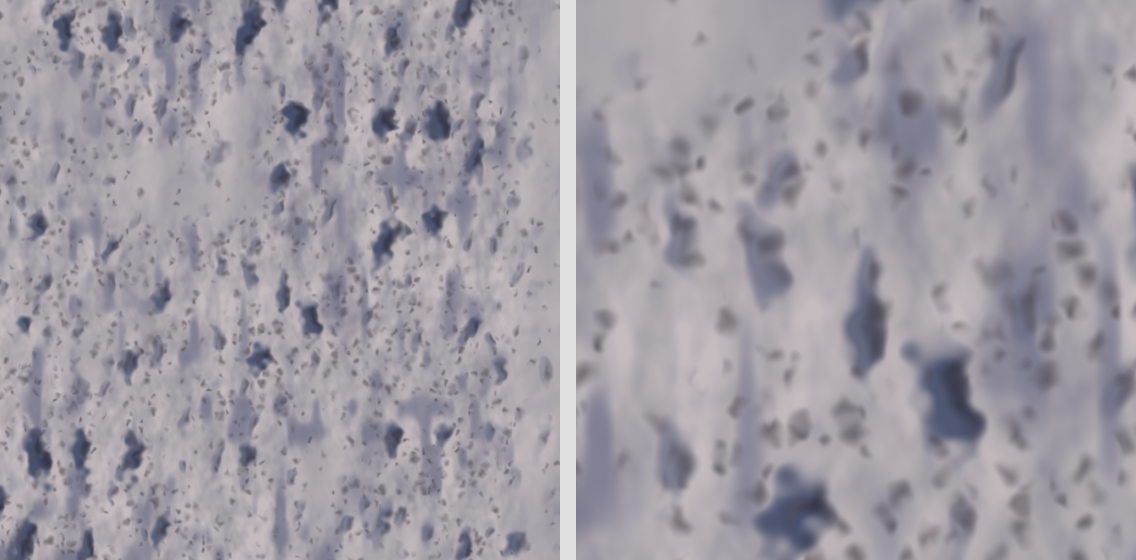
Left, the full canvas; right, a detail of the centre.
This texture is drawn by a Shadertoy shader. Its source:

```glsl
// Pale rough plaster with vertical streaks, soft clustered specks and blue shadowed pits.

vec2 hash2(vec2 p) {
    vec3 q = fract(p.xyx * vec3(0.1031, 0.1030, 0.0973));
    q += dot(q, q.yzx + 33.33);
    return fract((q.xx + q.yz) * q.zy);
}

float noise(vec2 p) {
    vec2 i = floor(p), f = fract(p);
    f = f * f * (3.0 - 2.0 * f);
    float low = mix(hash2(i).x, hash2(i + vec2(1, 0)).x, f.x);
    float high = mix(hash2(i + vec2(0, 1)).x, hash2(i + vec2(1, 1)).x, f.x);
    return mix(low, high, f.y);
}

float fbm(vec2 p) {
    return 0.5 * noise(p) + 0.3 * noise(p * 2.03 + 17.0) + 0.2 * noise(p * 3.9 + 41.0);
}

// Scattered leaning hollows: x = depth, y = dark right rim, z = lit lower right lip
vec3 pits(vec2 p, vec2 grid, float size, float share) {
    vec3 result = vec3(0);
    vec2 wobble = vec2(noise(p * 70.0), noise(p * 70.0 + 80.0)) - 0.5;
    for (int y = -1; y <= 1; y++)
    for (int x = -1; x <= 1; x++) {
        vec2 cell = floor(p * grid) + vec2(x, y);
        vec2 place = hash2(cell + 11.0 + grid);
        vec2 kind = hash2(cell + 57.0 + grid);
        vec2 shape = hash2(cell + 93.0 + grid);
        if (kind.x > share) continue;
        vec2 d = p - (cell + 0.1 + 0.8 * place) / grid;
        d.x -= d.y * (shape.x * 0.6 - 0.2);
        d /= size * mix(0.6, 1.15, kind.y) * vec2(1.0, 1.4 + 1.2 * shape.y);
        d += wobble * 0.9;
        float strength = mix(0.7, 1.0, kind.y);
        float depth = 1.0 - smoothstep(0.45, 1.3, length(d));
        float rim = 1.0 - smoothstep(0.1, 0.8, length(d - vec2(0.55, 0.15)));
        float lip = 1.0 - smoothstep(0.2, 1.2, length(d - vec2(1.5, -0.7)));
        result = max(result, strength * vec3(depth, rim, lip));
    }
    return result;
}

// Blurred specks that merge into clusters where density is high
float specks(vec2 p, vec2 grid, float density) {
    float gap = 1.0;
    p += 0.008 * (vec2(noise(p * 100.0), noise(p * 100.0 + 30.0)) - 0.5);
    for (int y = -1; y <= 1; y++)
    for (int x = -1; x <= 1; x++) {
        vec2 cell = floor(p * grid) + vec2(x, y);
        vec2 place = hash2(cell + 5.0);
        vec2 kind = hash2(cell + 131.0);
        vec2 d = p - (cell + place) / grid;
        float radius = mix(0.006, 0.0115, kind.y * kind.y);
        float spot = 1.0 - smoothstep(0.0, 1.0, length(d * vec2(1.0, 0.85)) / radius);
        float present = 1.0 - smoothstep(density - 0.1, density + 0.1, kind.x);
        gap *= 1.0 - spot * present * mix(0.35, 1.0, place.y);
    }
    return 1.0 - gap;
}

void mainImage(out vec4 fragColor, in vec2 fragCoord) {
    vec2 p = fragCoord / iResolution.xy;

    // Calm smooth areas, including a band at the right
    float calm = smoothstep(0.6, 0.85, noise(p * vec2(7.0, 6.0) + 3.0));
    calm = max(calm, smoothstep(0.9, 0.96, p.x + 0.03 * noise(p * 9.0)));
    float rough = 1.0 - 0.8 * calm;

    // Plaster tone with vertical streaks and side-lit relief
    float streak = noise(vec2(p.x * 30.0, p.y * 4.0));
    vec2 bumpScale = vec2(40.0, 27.0);
    float relief = fbm(p * bumpScale) - fbm((p + vec2(0.010, -0.007)) * bumpScale);
    float tone = 0.67 + 0.45 * (streak - 0.5) + 0.6 * (fbm(p * vec2(15.0, 9.0)) - 0.5);
    tone += rough * (0.7 * relief + 0.9 * (fbm(p * vec2(36.0, 23.0) + 9.0) - 0.5));
    vec3 color = mix(vec3(0.55, 0.535, 0.585), vec3(0.745, 0.715, 0.73), clamp(tone, 0.0, 1.1));

    // Narrow blue-grey smudges along the streaks
    float smudge = 0.75 * noise(p * vec2(46.0, 22.0) + 70.0) + 0.25 * (1.0 - streak);
    color = mix(color, vec3(0.45, 0.455, 0.55), 0.75 * rough * smoothstep(0.56, 0.88, smudge));

    // Small faint dents, then large deep pits
    vec3 dents = pits(p, vec2(19.0, 15.0), 0.0105, 0.3) * rough;
    vec3 hollows = pits(p, vec2(11.0, 8.0), 0.018, 0.5) * (1.0 - 0.7 * calm);
    color = mix(color, vec3(0.77, 0.735, 0.735), 0.7 * max(hollows.z, 0.6 * dents.z));
    color = mix(color, vec3(0.40, 0.415, 0.51), 0.75 * dents.x);
    color = mix(color, vec3(0.275, 0.31, 0.425), hollows.x);

    // Brownish specks and dark rims
    float cluster = smoothstep(0.25, 0.8, fbm(p * vec2(30.0, 19.0) + 25.0));
    float density = rough * (0.1 + 0.7 * cluster);
    color = mix(color, vec3(0.33, 0.305, 0.34), 0.72 * specks(p, vec2(62.0, 56.0), density));
    color = mix(color, vec3(0.32, 0.30, 0.34), 0.6 * dents.y);
    color = mix(color, vec3(0.18, 0.18, 0.23), 0.7 * hollows.y);

    fragColor = vec4(color, 1.0);
}
```
